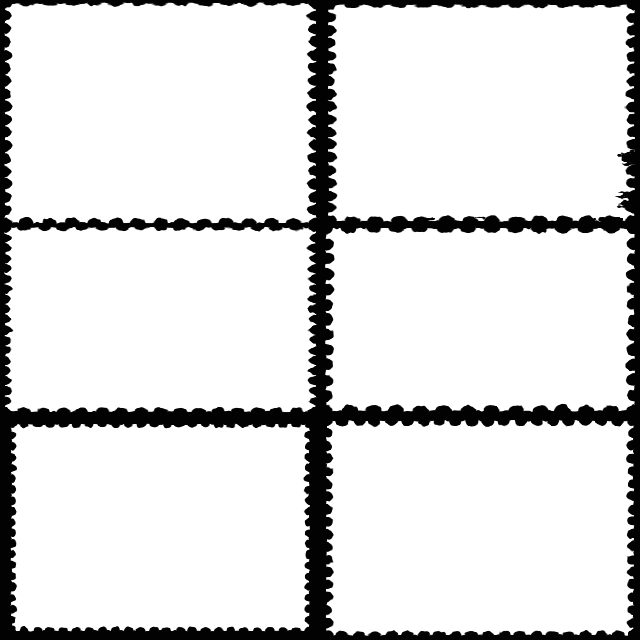
This pattern is drawn by a WebGL 2 fragment shader. Its source:

```glsl
#version 300 es
precision highp float;
// Six blank perforated stamps, two across and three down, white on black.
// Each is a box with rows of rounded holes punched along its four sides;
// wrapped noise roughens the cuts and scuffs one worn corner.

uniform vec2 u_resolution;
out vec4 fragColor;

const vec3 PAPER = vec3(1.0);
const vec3 BACKING = vec3(0.006);

float hash(vec2 cell, float seed) {
    vec3 h = fract(vec3(cell, seed) * 0.1031);
    h += dot(h, h.zyx + 31.32);
    return fract((h.x + h.y) * h.z);
}

// Value noise that repeats across the unit canvas; freq must be whole.
float wrapNoise(vec2 p, vec2 freq, float seed) {
    vec2 cell = floor(p * freq);
    vec2 f = fract(p * freq);
    f = f * f * (3.0 - 2.0 * f);
    vec2 a = mod(cell, freq);
    vec2 b = mod(cell + 1.0, freq);
    float low = mix(hash(a, seed), hash(vec2(b.x, a.y), seed), f.x);
    float high = mix(hash(vec2(a.x, b.y), seed), hash(b, seed), f.x);
    return mix(low, high, f.y);
}

// Distance to a row of holes centred on an edge; low power makes them pointed.
float holeRow(float along, float across, float pitch, float width,
              float depth, float power, float seed) {
    float index = round(along / pitch);
    float shift = (hash(vec2(index, 3.0), seed) - 0.5) * 0.10;
    float grow = 0.88 + 0.24 * hash(vec2(index, 7.0), seed);
    vec2 radius = vec2(pitch * width, depth * grow);
    vec2 q = abs(vec2(along - (index + shift) * pitch, across)) / radius;
    float level = pow(pow(q.x, power) + pow(q.y, power), 1.0 / power);
    return (level - 1.0) * min(radius.x, radius.y);
}

// bounds: left, bottom, right, top. depth: hole depth in the same order.
// count and width: holes along x and y, and their half length per pitch.
float stamp(vec2 p, vec4 bounds, vec4 depth, vec2 count, vec2 width,
            float power, float seed) {
    vec2 low = p - bounds.xy;
    vec2 high = bounds.zw - p;
    vec2 pitch = (bounds.zw - bounds.xy) / count;
    vec2 inside = min(low, high);
    float d = -min(inside.x, inside.y);
    float holes = holeRow(low.y, low.x, pitch.y, width.y, depth.x, power, seed);
    holes = min(holes, holeRow(low.y, high.x, pitch.y, width.y, depth.z, power, seed + 11.0));
    holes = min(holes, holeRow(low.x, low.y, pitch.x, width.x, depth.y, 2.0, seed + 23.0));
    holes = min(holes, holeRow(low.x, high.y, pitch.x, width.x, depth.w, 2.0, seed + 37.0));
    return max(d, -holes);
}

// Streaky worn patch, positive where the backing shows.
float scuff(vec2 p, vec2 centre, vec2 extent, float seed) {
    vec2 q = (p - centre) / extent;
    float streaks = wrapNoise(p, vec2(90.0, 260.0), seed);
    streaks = mix(streaks, wrapNoise(p, vec2(210.0, 430.0), seed + 5.0), 0.35);
    return (streaks - 0.40 - 0.38 * dot(q, q)) * 0.01;
}

void main() {
    vec2 uv = gl_FragCoord.xy / u_resolution;
    float pixel = 1.0 / min(u_resolution.x, u_resolution.y);

    // Ragged cut
    vec2 ragged = vec2(wrapNoise(uv, vec2(190.0), 1.0), wrapNoise(uv, vec2(190.0), 2.0));
    vec2 p = uv + (ragged - 0.5) * 0.0028;

    // Top row
    float d = stamp(p, vec4(0.008, 0.652, 0.4935, 0.995),
                    vec4(0.0105, 0.0075, 0.013, 0.004), vec2(14.0, 17.0), vec2(0.33, 0.44), 1.6, 51.0);
    float worn = stamp(p, vec4(0.513, 0.655, 0.991, 0.992),
                       vec4(0.012, 0.007, 0.013, 0.004), vec2(13.0, 17.0), vec2(0.34, 0.42), 1.9, 102.0);

    // Wear on the top right stamp
    worn = max(worn, scuff(uv, vec2(0.982, 0.752), vec2(0.020, 0.016), 61.0));
    worn = max(worn, scuff(uv, vec2(0.982, 0.688), vec2(0.020, 0.018), 62.0));
    worn = max(worn, scuff(uv, vec2(0.955, 0.658), vec2(0.040, 0.006), 63.0));
    worn = max(worn, scuff(uv, vec2(0.745, 0.659), vec2(0.015, 0.004), 64.0));
    worn = max(worn, scuff(uv, vec2(0.670, 0.659), vec2(0.011, 0.004), 65.0));
    worn = max(worn, scuff(uv, vec2(0.515, 0.710), vec2(0.006, 0.005), 66.0));
    d = min(d, worn);

    // Middle row
    d = min(d, stamp(p, vec4(0.008, 0.357, 0.4935, 0.6445),
                     vec4(0.010, 0.006, 0.012, 0.005), vec2(16.0, 18.0), vec2(0.34, 0.45), 1.5, 153.0));
    d = min(d, stamp(p, vec4(0.509, 0.358, 0.991, 0.643),
                     vec4(0.012, 0.009, 0.012, 0.007), vec2(13.0, 12.0), vec2(0.34, 0.40), 2.0, 204.0));

    // Bottom row
    d = min(d, stamp(p, vec4(0.018, 0.0145, 0.483, 0.337),
                     vec4(0.007, 0.006, 0.007, 0.005), vec2(23.0, 19.0), vec2(0.36, 0.38), 2.0, 255.0));
    d = min(d, stamp(p, vec4(0.510, 0.008, 0.990, 0.3425),
                     vec4(0.010, 0.006, 0.010, 0.008), vec2(19.0, 17.0), vec2(0.38, 0.40), 2.0, 306.0));

    float backing = smoothstep(-0.6 * pixel, 0.6 * pixel, d);
    fragColor = vec4(mix(PAPER, BACKING, backing), 1.0);
}
```
